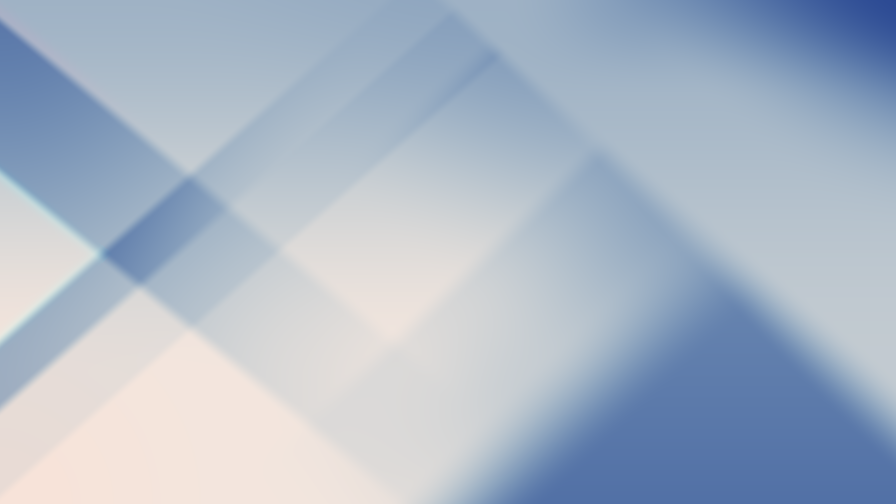
Reproduce this background procedurally as a Shadertoy shader.

```glsl
// Soft crossing beams of blue shade over a cream-to-slate backdrop.
// Slanted line coordinates feed smooth steps that build one brightness value,
// which a curved colour ramp then turns into cream, grey or deep blue.

// Smooth step centred on an edge, with a given half width.
float edge(float value, float center, float halfWidth) {
    return smoothstep(center - halfWidth, center + halfWidth, value);
}

// One inside the interval, zero outside, with soft sides.
float band(float value, float low, float high, float halfWidth) {
    return edge(value, low, halfWidth) * (1.0 - edge(value, high, halfWidth));
}

// Tone equals the red channel; green and blue follow gentle parabolas.
vec3 toneRamp(float tone) {
    return vec3(tone,
                0.094 + tone * (1.20 - 0.37 * tone),
                0.485 + tone * (0.57 - 0.174 * tone));
}

// Left and middle: pale ground crossed by translucent beams.
float beamField(vec2 p, float falling, float rising, float ridge, float slope) {
    float tone = 0.95 - 0.33 * smoothstep(0.25, 1.05, p.y);

    // Falling beam, fading toward the center
    float fallAmount = mix(0.28, 0.07, smoothstep(0.0, 0.7, p.x))
                     * (1.0 - smoothstep(0.6, 0.95, p.x));
    tone -= fallAmount * band(falling, 0.66, 0.96, 0.013 + 0.02 * p.x);

    // Rising beam and the fainter veil beside it
    float riseAmount = mix(0.36, 0.02, smoothstep(-0.1, 0.75, p.x));
    tone -= riseAmount * band(rising, 0.188, 0.32, 0.016);
    tone -= 0.06 * band(rising, 0.015, 0.188, 0.014);

    // Shade that gathers under the long ridge
    tone -= 0.13 * smoothstep(1.25, 1.85, ridge) * (1.0 - 0.7 * edge(rising, 0.04, 0.04));

    // Central fold, weaker at the bottom
    float fold = 0.08 * (1.0 - edge(slope, -0.425, 0.035))
               + 0.10 * (1.0 - smoothstep(-0.8, -0.4, slope));
    tone -= fold * smoothstep(0.5, 1.3, ridge);

    // Deep blue wedge at the lower right
    float wedge = 1.0 - smoothstep(-1.03, -0.73, slope);
    return mix(tone, 0.32 + 0.2 * p.y, wedge);
}

// Upper right: misty light with a dark corner.
float mistField(vec2 p, float ridge) {
    float tone = 0.76 - 0.14 * smoothstep(0.3, 1.0, p.y);
    tone -= 0.12 * smoothstep(0.8, 1.02, p.y) * smoothstep(1.0, 1.3, p.x);
    float corner = smoothstep(2.12, 2.7, ridge) * smoothstep(0.5, 1.0, p.y);
    return mix(tone, 0.17, corner);
}

void mainImage(out vec4 fragColor, in vec2 fragCoord) {
    vec2 p = fragCoord / iResolution.y;
    p.x *= 1.77778 * iResolution.y / iResolution.x;

    // Slanted coordinates, each constant along one family of lines
    float falling = p.y + 0.82 * p.x;
    float rising = p.y - 0.88 * p.x;
    float ridge = p.y + 0.94 * p.x;
    float slope = p.y - 0.95 * p.x;

    // The ridge blurs as it descends to the right
    float ridgeBlur = 0.025 + 0.07 * smoothstep(0.95, 1.75, p.x);
    float tone = mix(beamField(p, falling, rising, ridge, slope),
                     mistField(p, ridge), edge(ridge, 1.825, ridgeBlur));
    vec3 color = toneRamp(tone);

    // Faint prismatic fringes and a warm lower left corner
    float nearLeft = 1.0 - smoothstep(0.05, 0.35, p.x);
    float coolFringe = exp(-pow((falling - 0.655) / 0.016, 2.0)) * step(0.3, rising)
                     + exp(-pow((rising - 0.325) / 0.016, 2.0)) * step(falling, 0.68);
    float warmFringe = exp(-pow((falling - 0.975) / 0.02, 2.0));
    color += nearLeft * coolFringe * vec3(-0.04, 0.03, 0.03);
    color += nearLeft * warmFringe * vec3(0.03, -0.01, 0.0);
    color += vec3(0.02, -0.01, -0.02) * exp(-9.0 * dot(p, p));

    fragColor = vec4(clamp(color, 0.0, 1.0), 1.0);
}
```
